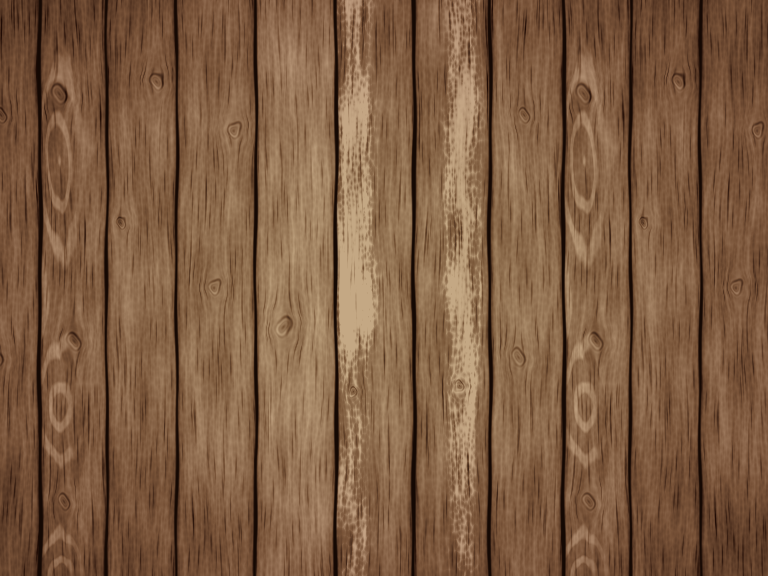
A Shadertoy shader for this texture:

```glsl
// Weathered upright planks: a run of seven uneven boards repeats across the canvas.
// Stretched cellular noise makes fibres, cracks and worn paint; layered sines bend
// the seams and grain, and a soft vignette darkens the corners.

float hash(vec2 p) {
    vec3 q = fract(p.xyx * 0.1031);
    q += dot(q, q.yzx + 33.33);
    return fract((q.x + q.y) * q.z);
}

// Distance to the nearest scattered point, one per unit cell
float cells(vec2 p) {
    vec2 base = floor(p);
    float nearest = 2.0;
    for (int j = -1; j <= 1; j++)
    for (int i = -1; i <= 1; i++) {
        vec2 cell = base + vec2(i, j);
        vec2 point = cell + vec2(hash(cell), hash(cell + 71.0));
        nearest = min(nearest, length(point - p));
    }
    return nearest;
}

vec3 woodColor(float tone) {
    vec3 dark = vec3(0.13, 0.05, 0.02);
    vec3 brown = vec3(0.47, 0.335, 0.23);
    vec3 pale = vec3(0.77, 0.66, 0.55);
    return tone < 0.5 ? mix(dark, brown, max(tone, 0.0) * 2.0)
                      : mix(brown, pale, min(tone, 1.0) * 2.0 - 1.0);
}

// Bell curve around a centre
float bell(float x, float centre, float width) {
    float d = (x - centre) / width;
    return exp(-d * d);
}

void mainImage(out vec4 fragColor, in vec2 fragCoord) {
    vec2 p = fragCoord / iResolution.x;
    vec2 fromCentre = fragCoord / iResolution.xy - 0.5;
    float pixel = 1.0 / iResolution.x;

    // Find the board and its two seams
    float seams[8] = float[8](0.0, 0.087, 0.178, 0.281, 0.3855, 0.487, 0.586, 0.682);
    float wobble = 0.0010 * sin(p.y * 17.0 + p.x * 60.0) + 0.0006 * sin(p.y * 47.0 - p.x * 90.0);
    float u = mod(p.x + wobble - 0.052, 0.682);
    int board = 0;
    for (int i = 1; i < 7; i++) if (u >= seams[i]) board = i;
    float left = seams[board];
    float width = seams[board + 1] - left;
    float across = (u - left) / width;
    float id = float(board);

    // Knots push the grain aside
    vec2 grain = vec2(u, p.y);
    grain.x += 0.0025 * sin(p.y * 9.0 + id * 2.4) + 0.001 * sin(p.y * 23.0 + u * 50.0);
    float knotTone = 0.0;
    for (int k = 0; k < 3; k++) {
        vec2 seed = vec2(id * 3.0 + float(k), 5.0);
        if (hash(seed + 40.0) < 0.35) continue;
        vec2 centre = vec2(left + width * mix(0.2, 0.8, hash(seed)),
                           0.25 * (float(k) + hash(seed + 13.0)));
        float radius = mix(0.005, 0.010, hash(seed + 27.0));
        vec2 q = (vec2(u, p.y) - centre) / radius;
        q.y *= 0.75;
        float r = length(q + 0.15 * sin(q.yx * 3.0 + id));
        grain.x -= q.x * radius * 0.8 * exp(-0.25 * r * r);
        float rings = 0.10 * sin(r * 11.0) + 0.04;
        knotTone += rings * smoothstep(1.5, 0.7, r) - 0.28 * bell(r, 0.85, 0.22)
                  * smoothstep(-1.2, 1.0, q.x + q.y) - 0.30 * smoothstep(0.4, 0.1, r);
    }
    grain += vec2(id * 3.7, id * 5.3);

    // Fibres from broad to fine
    float blotch = cells(grain * vec2(20.0, 9.0));
    float broad = cells(grain * vec2(65.0, 5.0));
    float medium = cells(grain * vec2(150.0, 9.0));
    float fine = cells(grain * vec2(300.0, 26.0));
    float speck = cells(grain * vec2(210.0, 120.0));
    float fibre = 0.3 * broad + 0.4 * medium + 0.3 * fine;

    // Tone: vignette, board variation, grain and cracks
    float tone = 0.70 - 0.70 * dot(fromCentre, fromCentre);
    tone += 0.08 * (hash(vec2(id, 9.0)) - 0.5) + 0.04 * bell(id, 3.0, 0.5);
    tone += 0.16 * (blotch - 0.45) + 0.42 * (fibre - 0.43) + 0.10 * (speck - 0.45);
    tone += knotTone;
    float crackCells = cells(grain * vec2(75.0, 2.6) + 17.0);
    float crackAmount = mix(0.14, 0.30, hash(vec2(id, 31.0)));
    tone -= crackAmount * smoothstep(0.13, 0.03, crackCells);
    tone -= 0.16 * smoothstep(0.2, 0.05, medium);

    // Pale arched figure on the first board
    float arch = length(vec2(across - 0.3, 0.45 * sin(p.y * 11.0 + 0.8 * sin(p.y * 5.0))));
    float figure = smoothstep(0.1, 0.9, sin(arch * 34.0 + 3.0 * blotch + 2.0 * broad));
    tone += 0.24 * (figure - 0.2) * bell(across, 0.25, 0.32) * bell(id, 0.0, 0.4);

    // Flaking whitewash on the two middle boards
    float wash = bell(id, 4.0, 0.4) * bell(across, 0.22, 0.25)
               + bell(id, 5.0, 0.4) * bell(across, 0.64, 0.22);
    wash *= 0.72 + 0.28 * sin(p.y * 8.0 - 2.2 + 0.6 * sin(p.y * 21.0));
    float flakes = 0.45 * fibre + 0.30 * blotch + 0.25 * speck;
    tone += 0.30 * smoothstep(0.50, 0.76, flakes + 0.38 * wash) * smoothstep(0.05, 0.4, wash);

    // Dark seams with shaded board edges
    float seamDistance = min(across, 1.0 - across) * width;
    float seam = mod(across < 0.5 ? id : id + 1.0, 7.0);
    float halfWidth = mix(0.0014, 0.0026, hash(vec2(seam, 3.0)))
                    + 0.0004 * sin(p.y * 31.0 + seam * 2.0);
    tone -= 0.26 * exp(-max(seamDistance - halfWidth, 0.0) / 0.0025);
    vec3 color = woodColor(tone) * mix(vec3(1.0, 1.0, 0.94), vec3(1.0, 0.96, 0.95),
                                       smoothstep(0.1, 0.6, length(fromCentre)));
    float gap = 1.0 - smoothstep(halfWidth - pixel, halfWidth + pixel, seamDistance);
    color = mix(color, vec3(0.08, 0.03, 0.01), gap);

    fragColor = vec4(color, 1.0);
}
```
